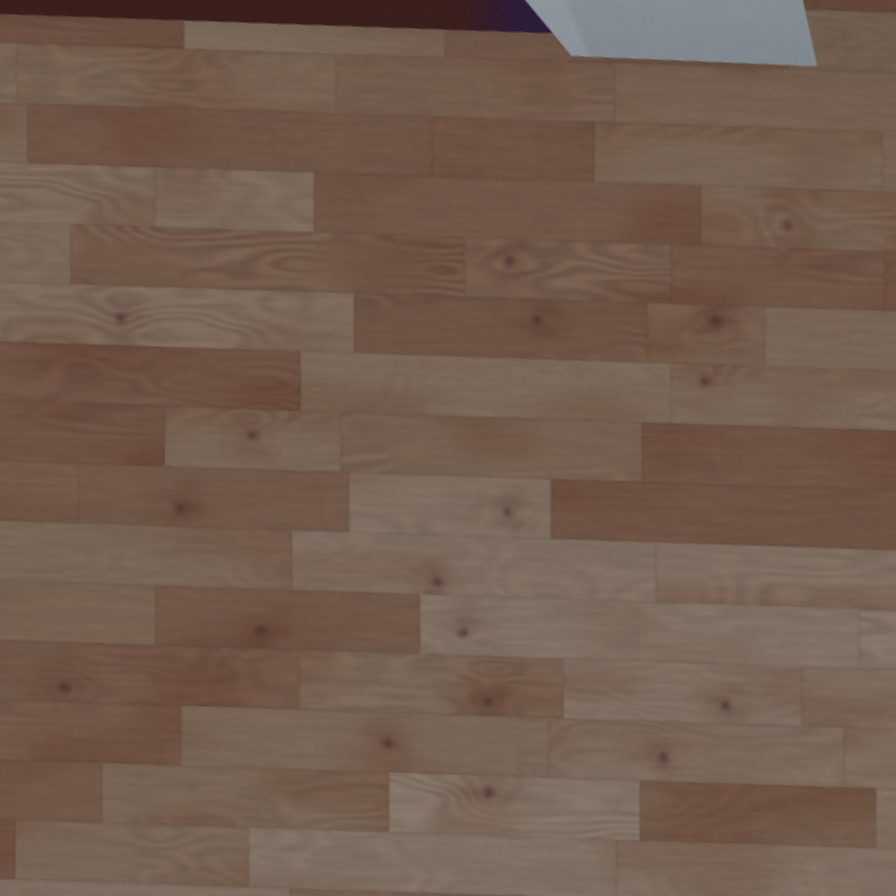
Write a WebGL 2 fragment shader that draws this texture.

```glsl
#version 300 es
precision highp float;
uniform vec2 u_resolution;
out vec4 fragColor;

float hash(vec2 p) {
  vec3 q = fract(p.xyx * vec3(0.1031, 0.1030, 0.0973));
  q += dot(q, q.yzx + 33.33);
  return fract((q.x + q.y) * q.z);
}

float noise(vec2 p) {
  vec2 i = floor(p), f = fract(p);
  f = f * f * (3.0 - 2.0 * f);
  return mix(mix(hash(i), hash(i + vec2(1, 0)), f.x),
             mix(hash(i + vec2(0, 1)), hash(i + vec2(1, 1)), f.x), f.y);
}

// Joint position inside a cell of a row
float joint(vec2 cell) {
  return 0.12 + 0.76 * hash(cell + 41.0);
}

vec3 floorColor(vec2 p) {
  // Slightly tilted rows, fifteen down the canvas
  float v = (1.0 - p.y - 0.033 * p.x + 0.019) * 15.0 + 20.0;
  float row = floor(v), across = fract(v);
  float s = p.x * 3.1 + 9.0 * hash(vec2(row, 3.0)) + 30.0;

  // Staggered blocks of uneven length
  vec2 block = vec2(floor(s), row);
  float j = joint(block);
  float jointGap = abs(fract(s) - j) * 4.8;
  if (fract(s) < j) block.x -= 1.0;
  float along = (s - block.x - joint(block)) * 4.8;
  float tone = hash(block + 7.0);
  float figure = hash(block + 19.0);

  // Base tone, paler and greyer towards the bottom
  float pale = clamp(tone * 0.95 + 0.22 * (0.5 - p.y), 0.0, 1.0);
  vec3 warm = vec3(0.415, 0.31, 0.255);
  vec3 tan_ = vec3(0.45, 0.37, 0.31);
  vec3 grey = vec3(0.49, 0.43, 0.385);
  vec3 color = pale < 0.5 ? mix(warm, tan_, pale * 2.0)
                          : mix(tan_, grey, pale * 2.0 - 1.0);

  // Knot with a reddish halo that bends the grain
  vec2 g = vec2(along, across) + 23.0 * vec2(tone, figure);
  vec2 toKnot = vec2(along - 0.5 - 3.0 * hash(block + 5.0),
                     across - 0.2 - 0.6 * hash(block + 11.0));
  float d = dot(toKnot, toKnot);
  float knotted = step(0.5, hash(block + 29.0));
  float halo = knotted * exp(-5.0 * d);

  // Growth rings, fine fibres and soft blotches
  float field = noise(g * vec2(0.45, 1.5)) + 0.25 * noise(g * vec2(1.3, 4.0)) + 0.3 * halo;
  float rings = sin(field * 34.0) * smoothstep(0.2, 0.8, noise(g * vec2(0.5, 1.2) + 50.0));
  float fibre = noise(g * vec2(1.6, 17.0)) + 0.5 * noise(g * vec2(4.0, 38.0)) - 0.75;
  float blotch = noise(g * vec2(0.55, 1.3) + 80.0);
  color *= 1.0 + rings * mix(0.01, 0.075, figure * figure) + 0.055 * fibre;
  color *= mix(vec3(1.03), vec3(0.98, 0.92, 0.89), smoothstep(0.4, 0.9, blotch));
  color *= mix(vec3(1), vec3(0.9, 0.82, 0.8), halo * noise(g * vec2(2.0, 5.0)) * 1.3);
  float core = knotted * exp(-110.0 * d * (0.6 + noise(g * 9.0)));
  color = mix(color, vec3(0.27, 0.17, 0.16), 0.6 * core);

  // Faint seams
  float gap = min(min(across, 1.0 - across), jointGap);
  return color * (1.0 - 0.05 * (1.0 - smoothstep(0.0, 0.05, gap)));
}

vec3 scene(vec2 p) {
  float top = 1.0 - p.y;
  float sheetLeft = 0.586 + 0.83 * top;
  float sheetRight = 0.896 + 0.22 * top;
  float sheetBottom = 0.0625 + 0.042 * (p.x - 0.638);

  // Dark skirting strip, violet near the sheet
  if (p.x < sheetLeft && top < 0.0156 + 0.035 * p.x)
    return mix(vec3(0.23, 0.12, 0.11), vec3(0.17, 0.11, 0.22), smoothstep(0.5, 0.59, p.x));

  // Pale sheet with a lighter folded edge
  if (p.x > sheetLeft && p.x < sheetRight && top < sheetBottom) {
    float fold = 1.0 - smoothstep(0.04, 0.05, p.x - sheetLeft + 0.4 * top);
    return vec3(0.51, 0.54, 0.57) + 0.035 * fold - 0.3 * (top - 0.035);
  }

  // Soft shadow below the strip and sheet
  float edge = p.x < sheetLeft ? 0.0156 + 0.035 * p.x : sheetBottom;
  float shade = 0.07 * exp(-60.0 * max(top - edge, 0.0));
  return floorColor(p) * (1.0 - shade);
}

void main() {
  // Average nine samples for soft edges
  vec2 uv = gl_FragCoord.xy / u_resolution;
  vec2 spread = max(vec2(0.0009), 0.4 / u_resolution);
  vec3 color = vec3(0);
  for (int i = 0; i < 9; i++)
    color += scene(uv + spread * (vec2(i % 3, i / 3) - 1.0));
  color /= 9.0;

  // Fine sensor-like mottling
  color += 0.012 * (noise(uv * 260.0) - 0.5);
  fragColor = vec4(color, 1);
}
```
